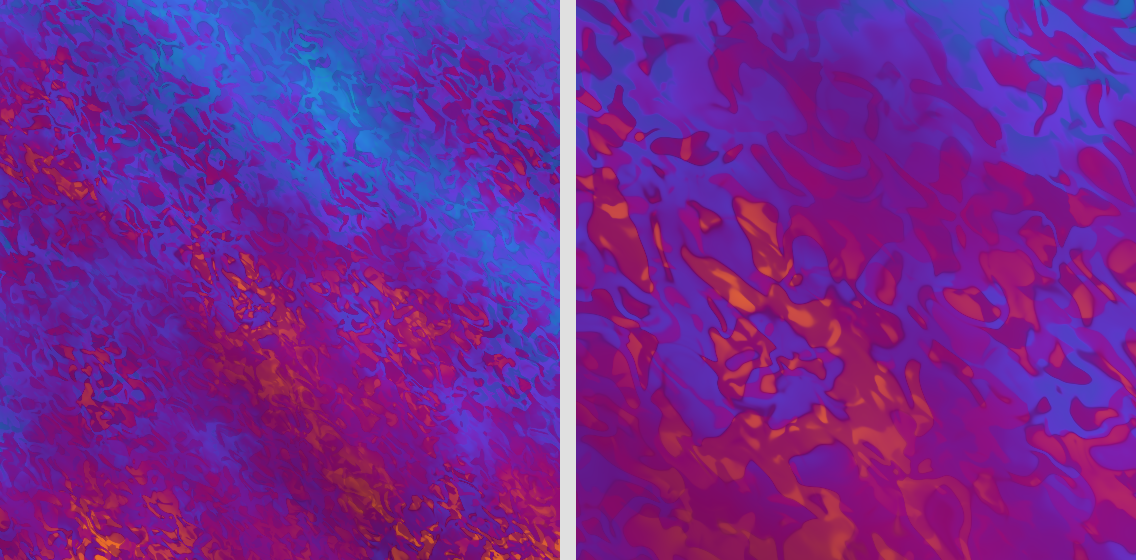
Left, the full canvas; right, a detail of the centre.
Write a Shadertoy shader that draws this texture.

```glsl
// Iridescent liquid film: cool light streaks above, molten magenta and orange ripples below.

const int STOPS = 8;

float hash(vec2 cell) {
    return fract(sin(dot(cell, vec2(127.1, 311.7))) * 43758.5453);
}

float valueNoise(vec2 p) {
    vec2 cell = floor(p);
    vec2 f = fract(p);
    vec2 w = f * f * f * (f * (f * 6.0 - 15.0) + 10.0);
    float low = mix(hash(cell), hash(cell + vec2(1.0, 0.0)), w.x);
    float high = mix(hash(cell + vec2(0.0, 1.0)), hash(cell + vec2(1.0)), w.x);
    return mix(low, high, w.y);
}

// Layered noise, centred on zero with a spread of about one
float clouds(vec2 p, float seed) {
    float sum = 0.0;
    float gain = 1.0;
    p += seed;
    for (int i = 0; i < 4; i++) {
        sum += gain * (valueNoise(p) - 0.5);
        p = mat2(0.8, 0.6, -0.6, 0.8) * p * 2.03 + 17.3;
        gain *= 0.5;
    }
    return sum * 4.1;
}

vec2 warp(vec2 p, float seed) {
    return vec2(valueNoise(p + seed), valueNoise(p + seed + 41.7)) - 0.5;
}

// Folded liquid contours: flat plateaus with narrow steep rims
float ripples(vec2 p, float folds, float phase) {
    p += 1.5 * warp(p * 0.6, 3.1);
    p += 0.6 * warp(p * 1.5, 9.4);
    float height = 0.78 * valueNoise(p) + 0.22 * valueNoise(p.yx * 1.9 + 5.7);
    float wave = sin(folds * height + phase);
    float edge = min(fwidth(wave), 1.0);
    return wave / sqrt(wave * wave + 0.08 + 0.08 * edge * edge);
}

// Colour ramp from cold cyan to hot orange
vec3 heatColor(float heat) {
    vec3 colors[STOPS] = vec3[STOPS](
        vec3(0.12, 0.58, 0.82), vec3(0.16, 0.41, 0.78),
        vec3(0.23, 0.29, 0.72), vec3(0.36, 0.21, 0.77),
        vec3(0.44, 0.09, 0.58), vec3(0.55, 0.04, 0.43),
        vec3(0.66, 0.19, 0.29), vec3(0.84, 0.39, 0.15));
    float levels[STOPS] = float[STOPS](-2.8, -1.85, -1.1, -0.4, 0.35, 1.1, 1.9, 2.8);
    vec3 color = colors[0];
    for (int i = 1; i < STOPS; i++) {
        float t = clamp((heat - levels[i - 1]) / (levels[i] - levels[i - 1]), 0.0, 1.0);
        color = mix(color, colors[i], t);
    }
    return color;
}

// Soft beam running down to the right
float beam(float across, float center, float width) {
    float d = (across - center) / width;
    return exp(-d * d);
}

void mainImage(out vec4 fragColor, in vec2 fragCoord) {
    vec2 p = fragCoord / iResolution.y;

    // Axes along and across the falling diagonal
    vec2 grain = vec2(p.x - p.y, p.x + p.y) * 0.7071;

    // Wavy refraction of the broad colour fields
    vec2 bent = grain + 0.035 * warp(grain * vec2(55.0, 80.0), 2.6);
    float broad = clouds(bent * vec2(2.2, 4.2), 12.4);
    float patches = clouds(bent * vec2(5.0, 8.0), 31.8);
    float calm = clouds(grain * vec2(5.0, 7.5), 57.2);

    // Broad heat: cool at the top, warm at the bottom
    float heat = 1.13 - 1.75 * p.y + 0.46 * broad + 0.26 * patches;
    float streak = beam(bent.y, 1.015, 0.055) * smoothstep(0.2, 0.5, p.y);
    heat += 0.08 - 1.1 * streak;

    // Fine ripples come and go in clusters
    float strength = mix(0.38, 1.1, smoothstep(-1.3, 1.3, calm));
    float phase = 0.8 * clouds(grain * vec2(2.2, 4.2), 12.4);
    float coarse = ripples(grain * vec2(40.0, 64.0), 9.0, phase);
    float fine = ripples(grain * vec2(68.0, 104.0) + 70.0, 6.5, phase);
    heat += strength * (0.7 * coarse + 0.4 * fine);

    // Dark rims, soft light and a thin violet haze in streaks
    float light = clouds(grain * vec2(1.6, 7.0), 83.5);
    float rim = exp(-5.0 * coarse * coarse);
    vec3 color = heatColor(heat);
    color *= 0.96 + 0.07 * p.y + 0.05 * light + strength * (0.06 * fine - 0.12 * rim);
    float haze = 0.2 * smoothstep(0.2, 2.0, light) * smoothstep(0.25, 0.9, p.y);
    color = mix(color, vec3(0.32, 0.32, 0.85), haze);

    fragColor = vec4(clamp(color, 0.0, 1.0), 1.0);
}
```
